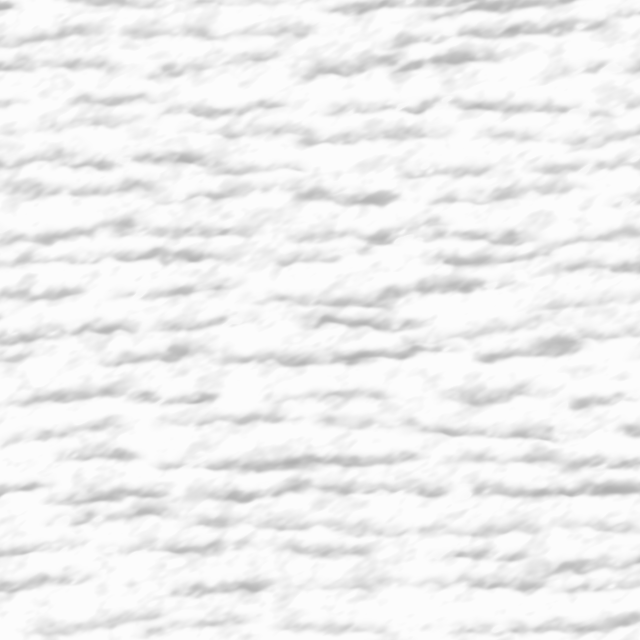
This texture is drawn by a three.js fragment shader. Its source:

```glsl
varying vec2 vUv;

const vec3 PAPER = vec3(0.99);
const vec3 STROKE_GREY = vec3(0.67);
const vec2 STROKE_CELL = vec2(0.22, 0.051);   // spacing of the strokes
const vec2 HALF_LENGTH = vec2(0.08, 0.16);    // shortest, longest
const vec2 SLOPE = vec2(-0.03, 0.17);         // lowest, highest
const vec2 STRENGTH = vec2(0.3, 0.95);        // faintest, darkest
const float LOWER_SOFTNESS = 0.0052;
const float UPPER_SOFTNESS = 0.0105;
const vec2 BEND_SCALE = vec2(13.0, 17.0);
const float BEND_AMOUNT = 0.005;
const vec2 FRAY_SCALE = vec2(48.0, 60.0);
const float FRAY_AMOUNT = 0.0048;
const vec2 WISP_SCALE = vec2(24.0, 42.0);
const float WISP_SLANT = 0.35;
const float WISP_GAIN = 0.75;
const float WISP_CONTRAST = 0.6;
const float HAZE = 0.15;

vec3 hash3(vec2 cell) {
  vec3 phase = vec3(dot(cell, vec2(127.1, 311.7)),
                    dot(cell, vec2(269.5, 183.3)),
                    dot(cell, vec2(419.2, 371.9)));
  return fract(sin(phase) * 43758.545);
}

// Cellular noise: one soft bright or dark spot scattered in each cell
float cellNoise(vec2 p) {
  vec2 base = floor(p);
  float sum = 0.0;
  for (int j = -1; j <= 1; j++) {
    for (int i = -1; i <= 1; i++) {
      vec2 cell = base + vec2(float(i), float(j));
      vec3 rnd = hash3(cell);
      vec2 d = p - cell - rnd.xy;
      float spot = max(0.0, 1.0 - dot(d, d));
      sum += (2.0 * rnd.z - 1.0) * spot * spot;
    }
  }
  return sum;
}

float wisps(vec2 p) {
  float sum = 0.0;
  float gain = 1.0;
  for (int octave = 0; octave < 3; octave++) {
    sum += gain * cellNoise(p);
    p = p * 1.9 + vec2(17.3, 9.1);
    gain *= WISP_GAIN;
  }
  return sum;
}

// Tapered, tilted stroke: crisp underside, feathered upper side
float stroke(vec2 d, float halfLength, float slope) {
  float taper = 1.0 - smoothstep(0.55, 1.0, abs(d.x) / halfLength);
  float across = d.y - slope * d.x;
  float t = across / (across > 0.0 ? UPPER_SOFTNESS : LOWER_SOFTNESS);
  return taper * exp(-t * t);
}

// One stroke per cell, with every row shifted sideways
float strokeField(vec2 p) {
  float row = floor(p.y / STROKE_CELL.y);
  float sum = 0.0;
  for (int j = -1; j <= 1; j++) {
    float y = row + float(j);
    float shift = hash3(vec2(y, 71.0)).x;
    float column = floor(p.x / STROKE_CELL.x - shift);
    for (int i = -1; i <= 1; i++) {
      vec2 cell = vec2(column + float(i), y);
      vec3 place = hash3(cell + 5.0);
      vec3 form = hash3(cell + 43.0);
      vec2 center = cell + vec2(shift, 0.0) + mix(vec2(0.25), vec2(0.75), place.xy);
      float halfLength = mix(HALF_LENGTH.x, HALF_LENGTH.y, form.x);
      float slope = mix(SLOPE.x, SLOPE.y, form.y);
      sum += mix(STRENGTH.x, STRENGTH.y, form.z)
           * stroke(p - center * STROKE_CELL, halfLength, slope);
    }
  }
  return sum;
}

void main() {
  // Bend the strokes and fray their edges
  vec2 p = vUv;
  p.y += BEND_AMOUNT * cellNoise(vUv * BEND_SCALE);
  p.y += FRAY_AMOUNT * cellNoise(vUv * FRAY_SCALE + 31.0);
  p.x += 2.0 * BEND_AMOUNT * cellNoise(vUv * BEND_SCALE + 57.0);

  // Break them into wisps and add a faint haze between
  vec2 slanted = vUv - vec2(0.0, WISP_SLANT * vUv.x);
  float wisp = wisps(slanted * WISP_SCALE);
  float ink = strokeField(p) * clamp(0.95 + WISP_CONTRAST * wisp, 0.1, 1.6);
  ink += HAZE * max(0.0, wisp - 0.05);

  // Soft shoulder keeps overlaps from going too dark
  ink = 1.0 - exp(-1.15 * ink);
  gl_FragColor = vec4(mix(PAPER, STROKE_GREY, ink), 1.0);
}
```
